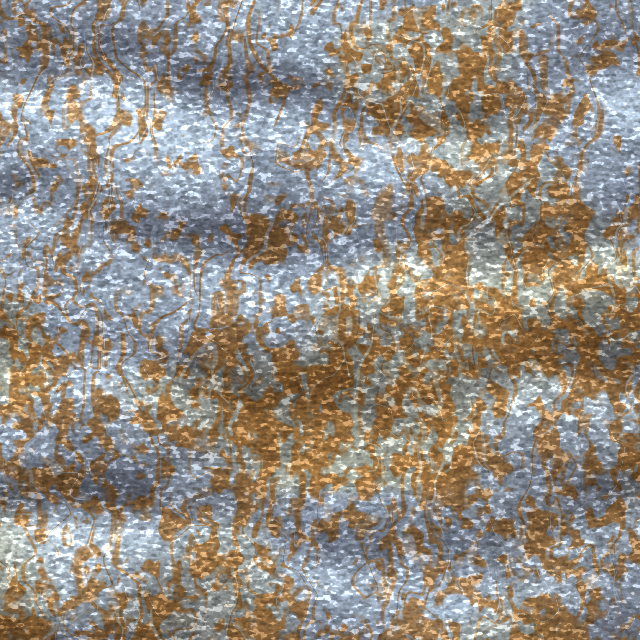
Reproduce this texture procedurally as a Shadertoy shader.

```glsl
vec2 hash2(vec2 p) {
    vec3 q = fract(p.xyx * vec3(0.1031, 0.1030, 0.0973));
    q += dot(q, q.yzx + 33.33);
    return fract((q.xx + q.yz) * q.zy);
}

// Cellular noise: random cell values blended by distance to their points
float softCells(vec2 p) {
    vec2 cell = floor(p);
    float total = 0.0, weights = 0.0;
    for (int j = -1; j <= 1; j++) {
        for (int i = -1; i <= 1; i++) {
            vec2 c = cell + vec2(i, j);
            vec2 d = c + hash2(c) - p;
            float w = exp(-7.0 * dot(d, d));
            total += w * hash2(c + 71.0).x;
            weights += w;
        }
    }
    return total / weights;
}

// Broken, wandering vertical threads, one per lane
float threads(vec2 uv, float lanes, float width, vec2 bend, float seed) {
    float x = uv.x * lanes + dot(bend, vec2(1.6, 0.5)) + seed;
    float lane = floor(x);
    vec2 rnd = hash2(vec2(lane, seed));
    float dist = abs(fract(x) - 0.3 - 0.4 * rnd.x) / lanes;
    float run = softCells(vec2(lane * 7.3 + seed, uv.y * 7.0 + 20.0 * rnd.y));
    float thick = width * (0.5 + run);
    return (1.0 - smoothstep(0.4 * thick, 1.2 * thick, dist)) * smoothstep(0.42, 0.58, run);
}

// Soft horizontal folds from layered sines
float folds(vec2 uv) {
    float phase = 28.0 * uv.y + 1.2 * sin(5.5 * uv.x - 1.7)
                + 0.5 * sin(10.0 * uv.x + 8.0 * uv.y) + 0.3 * sin(19.0 * uv.x - 13.0 * uv.y);
    float wave = -cos(phase + 0.5 * cos(phase));
    float strength = 0.24 + 0.06 * sin(4.0 * uv.x + 9.0 * uv.y);
    float uneven = softCells(uv * vec2(4.0, 11.0) + 3.0) - 0.5;
    float upperGlow = smoothstep(0.18, 0.0, abs(uv.y - 0.77));
    return 0.53 + strength * wave + 0.38 * uneven + 0.10 * upperGlow;
}

void mainImage(out vec4 fragColor, in vec2 fragCoord) {
    vec2 uv = fragCoord / iResolution.xy;
    vec2 bend = vec2(softCells(uv * vec2(13.0, 10.0)), softCells(uv * vec2(30.0, 26.0) + 40.0)) - 0.5;
    float shade = clamp(folds(uv), 0.0, 1.0);

    // Rust: broad stains steer the small patches
    float stain = softCells(uv * vec2(4.0, 5.0) + 17.0) + 0.25 * (0.5 - uv.y);
    vec2 warped = uv + 0.022 * bend.yx;
    float patches = 0.58 * softCells(warped * vec2(44.0, 29.0) + 9.0)
                  + 0.42 * softCells(warped * vec2(95.0, 72.0) + 31.0);
    float rust = smoothstep(0.49, 0.65, patches + 0.25 * (stain - 0.5) + 0.16 * (0.5 - shade));
    rust = max(rust, 0.95 * threads(uv, 17.0, 0.0045, bend, 3.0));
    rust = max(rust, 0.8 * threads(uv, 27.0, 0.003, bend.yx, 11.0));

    // Pale curls and threads
    float curl = softCells(warped * vec2(34.0, 25.0) + 63.0);
    float pale = 1.0 - smoothstep(0.015, 0.05, abs(curl - 0.52));
    pale *= smoothstep(0.45, 0.62, softCells(uv * vec2(15.0, 11.0) + 88.0));
    pale = max(pale, threads(uv, 15.0, 0.0035, bend, 29.0));

    // Cloth colour under the fold light
    vec3 blueCloth = mix(vec3(0.28, 0.29, 0.34), vec3(0.77, 0.85, 0.93), shade);
    vec3 rustCloth = mix(vec3(0.35, 0.23, 0.10), vec3(0.72, 0.53, 0.31), shade);
    vec3 paleCloth = mix(vec3(0.46, 0.50, 0.57), vec3(0.80, 0.87, 0.94), shade);
    vec3 color = mix(blueCloth, rustCloth, 0.85 * rust);
    color = mix(color, paleCloth, 0.6 * pale);
    color *= mix(vec3(1.0), vec3(1.03, 0.97, 0.82), smoothstep(0.35, 0.9, stain));

    // Fine crosswise weave with bright flecks
    float weave = softCells(uv * vec2(105.0, 225.0) + 5.0) - 0.5;
    float grit = softCells(uv * vec2(250.0, 290.0) + 47.0) - 0.5;
    color *= 1.0 + 0.48 * weave + 0.24 * grit;
    color += 0.16 * smoothstep(0.22, 0.42, weave + 0.4 * grit);

    fragColor = vec4(clamp(color, 0.0, 1.0), 1.0);
}
```
